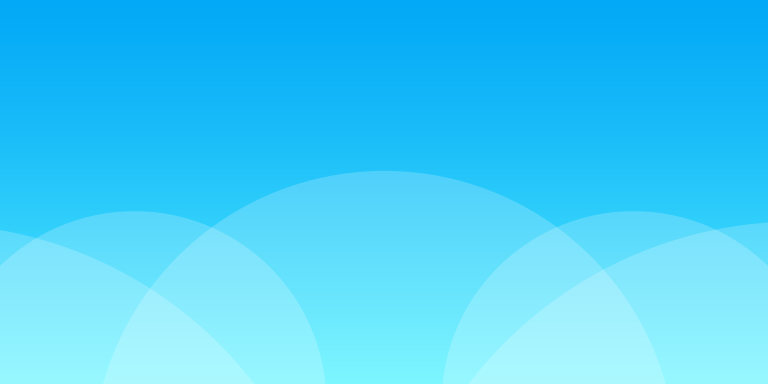
Reproduce this background procedurally as a Shadertoy shader.

```glsl
// Bright blue sky fading to aqua, with large translucent white discs
// rising from the lower edge. The sky is an eased vertical gradient and
// each disc is a distance function blended over it, so overlaps brighten.

const vec3 SKY_TOP = vec3(0.010, 0.662, 0.966);
const vec3 SKY_BOTTOM = vec3(0.360, 0.955, 1.000);
const float SKY_EASE = 1.25;
const float DISC_OPACITY = 0.2;

vec3 skyColor(float height) {
    float depth = clamp(1.0 - height, 0.0, 1.0);
    return mix(SKY_TOP, SKY_BOTTOM, pow(depth, SKY_EASE));
}

// Antialiased coverage of a disc; pixel is the size of one pixel
float discMask(vec2 point, vec2 center, float radius, float pixel) {
    float edge = length(point - center) - radius;
    return clamp(0.5 - edge / pixel, 0.0, 1.0);
}

vec3 addDisc(vec3 base, vec2 point, vec2 center, float radius, float pixel) {
    float mask = discMask(point, center, radius, pixel);
    return mix(base, vec3(1.0), DISC_OPACITY * mask);
}

void mainImage(out vec4 fragColor, in vec2 fragCoord) {
    // Canvas height is one unit, x is measured from the middle
    float pixel = 1.0 / iResolution.y;
    vec2 point = (fragCoord - vec2(0.5 * iResolution.x, 0.0)) * pixel;

    vec3 color = skyColor(point.y);

    // Central disc
    color = addDisc(color, point, vec2(0.001, -0.206), 0.761, pixel);

    // A small inner and a wide outer disc on each side
    for (int i = 0; i < 2; i++) {
        float side = float(2 * i - 1);
        vec2 inner = vec2(0.650 * side, -0.050);
        vec2 outer = vec2(1.130 * side - 0.055, -0.652);
        color = addDisc(color, point, inner, 0.500, pixel);
        color = addDisc(color, point, outer, 1.072 + 0.003 * side, pixel);
    }

    fragColor = vec4(color, 1.0);
}
```
